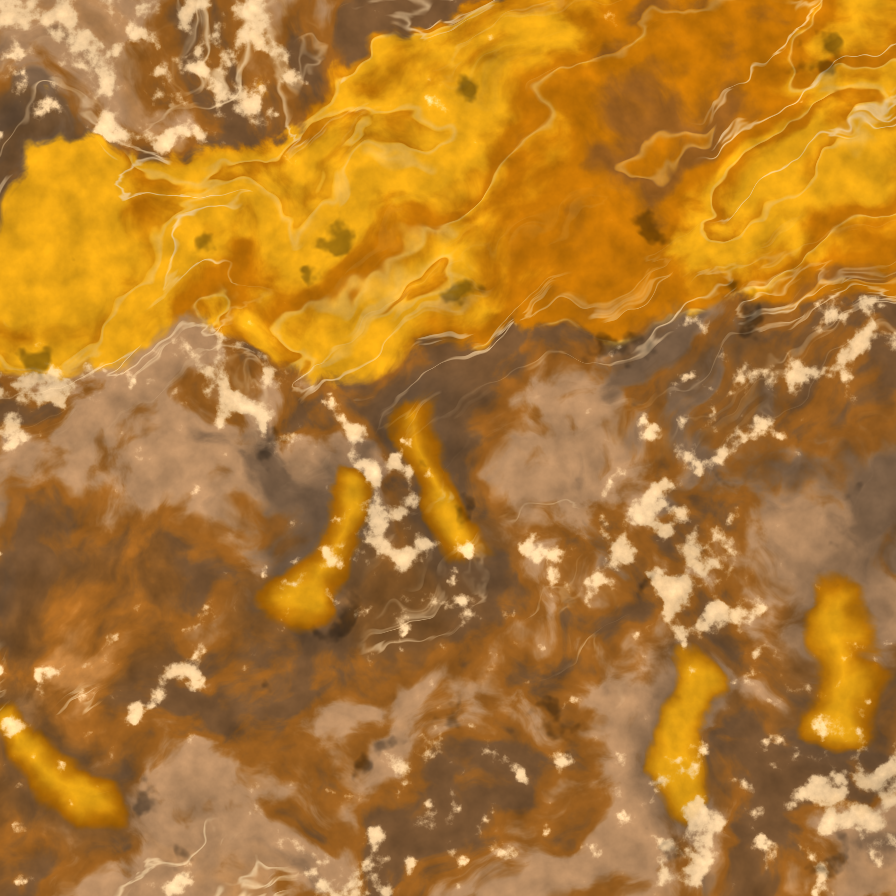
Give the GLSL for this texture, as a WebGL 2 fragment shader.

```glsl
#version 300 es
precision highp float;
// Rough amber-bearing stone: a glassy golden seam above cloudy brown rock.
// Warped gradient noise makes the clouds and crust, sawtooth folds make the
// curved fracture shells, and soft capsules make the small lower inclusions.

#define WARP 0.16         // bending of all large shapes
#define SEAM_HEIGHT 0.63  // lower limit of the golden seam
#define SLANT 0.48        // direction of the folds, in radians
#define SHELLS 4.5        // fracture shells per canvas
#define CLOUD_SCALE 4.5   // rock patches per canvas
#define CRUST_SCALE 30.0  // mineral grains per canvas
#define CRUST_LEVEL 0.25  // higher leaves less crust
#define GLINT 0.75        // strength of the glassy ridges
#define INCLUSIONS 5      // golden pieces in the lower rock

uniform vec2 u_resolution;
out vec4 fragColor;

const vec3 SMOKE = vec3(0.36, 0.28, 0.21);
const vec3 UMBER = vec3(0.47, 0.33, 0.20);
const vec3 BROWN = vec3(0.60, 0.37, 0.13);
const vec3 TAN   = vec3(0.71, 0.54, 0.38);
const vec3 AMBER = vec3(0.76, 0.45, 0.03);
const vec3 GOLD  = vec3(0.91, 0.64, 0.09);
const vec3 CREAM = vec3(0.89, 0.76, 0.58);

vec2 hash2(vec2 c) {
  vec3 a = fract(c.xyx * vec3(0.1031, 0.1030, 0.0973));
  a += dot(a, a.yzx + 33.33);
  return fract((a.xx + a.yz) * a.zy);
}

float corner(vec2 cell, vec2 offset, vec2 f) {
  return dot(hash2(cell + offset) * 2.0 - 1.0, f - offset);
}

// Gradient noise, centred on zero
float noise(vec2 p) {
  vec2 i = floor(p), f = fract(p);
  vec2 u = f * f * f * (f * (f * 6.0 - 15.0) + 10.0);
  float low = mix(corner(i, vec2(0, 0), f), corner(i, vec2(1, 0), f), u.x);
  float high = mix(corner(i, vec2(0, 1), f), corner(i, vec2(1, 1), f), u.x);
  return 1.6 * mix(low, high, u.y);
}

float fbm(vec2 p) {
  float sum = 0.0, amp = 0.55;
  for (int i = 0; i < 5; i++) {
    sum += amp * noise(p);
    p = mat2(0.8, 0.6, -0.6, 0.8) * p * 2.03 + 11.7;
    amp *= 0.5;
  }
  return sum;
}

float ridge(vec2 p, float width) {
  return 1.0 - smoothstep(0.0, width, abs(fbm(p)));
}

// Distance to the nearest scattered capsule
float inclusions(vec2 p) {
  float d = 1.0;
  for (int i = 0; i < INCLUSIONS; i++) {
    vec2 h = hash2(vec2(float(i) * 3.0 + 2.0, 7.0));
    vec2 r = p - vec2((float(i) + 0.2 + 0.6 * h.x) / float(INCLUSIONS), 0.08 + 0.42 * h.y);
    float angle = 2.6 - 1.5 * h.x;
    vec2 axis = vec2(cos(angle), sin(angle));
    float along = clamp(dot(r, axis), -0.07, 0.07);
    d = min(d, length(r - axis * along) - 0.026 - 0.18 * max(-along, 0.0));
  }
  return d;
}

void main() {
  vec2 p = gl_FragCoord.xy / min(u_resolution.x, u_resolution.y);
  vec2 warp = vec2(fbm(p * 3.0 + 3.1), fbm(p * 3.0 + 17.4));
  vec2 q = p + WARP * warp;
  vec2 dir = vec2(cos(SLANT), sin(SLANT));
  vec2 s = vec2(dot(q, dir), dot(q, vec2(-dir.y, dir.x)));
  float fine = fbm(p * 19.0 + warp * 2.0);
  float grain = fbm(p * CRUST_SCALE + 31.0);

  // Cloudy rock with smoky hollows
  float tone = 0.5 + 1.3 * fbm(s * vec2(0.8, 1.2) * CLOUD_SCALE + 5.0) + 0.65 * fine;
  vec3 color = mix(UMBER, BROWN, smoothstep(0.15, 0.45, tone));
  color = mix(color, TAN, smoothstep(0.48, 0.78, tone));
  float smoke = smoothstep(0.12, 0.3, fbm(q * 3.2 + 41.0) + 0.25 * fine);
  color = mix(color, SMOKE, 0.7 * smoke);
  float stain = smoothstep(0.02, 0.3, fbm(q * 2.6 + 63.0));
  color = mix(color, BROWN * (0.85 + 0.5 * tone), 0.6 * stain);

  // Sharp-edged shells inside the golden material
  float fold = fbm(s * vec2(2.2, 4.0) + 23.0);
  float phase = fract(s.y * SHELLS + 2.2 * fold);
  float shell = phase * (1.0 - smoothstep(0.94, 1.0, phase));
  float glow = 0.38 + 0.9 * fold + 0.4 * shell + 0.35 * fine;
  glow += 0.22 * (1.0 - smoothstep(0.3, 0.8, p.x));
  vec3 resin = mix(BROWN, AMBER, smoothstep(0.05, 0.4, glow));
  resin = mix(resin, GOLD, smoothstep(0.55, 0.9, glow));
  resin = mix(resin, CREAM, 0.35 * smoothstep(0.88, 0.94, phase) * shell);

  // The seam is cut off below by rock and at the upper left by crust
  float floorDist = q.y - SEAM_HEIGHT + 0.03 * fine;
  float roofDist = 0.77 + 0.5 * q.x - q.y + 0.05 * fine;
  float seamDist = min(floorDist, roofDist);
  float seam = smoothstep(-0.008, 0.012, seamDist);
  color = mix(color, resin, seam);

  // Inclusions with dark rims and bright hearts
  float d = inclusions(p + 0.10 * warp) + 0.02 * fine;
  vec3 heart = mix(AMBER * 0.82, GOLD, smoothstep(0.0, 0.03, -d + 0.02 * fold));
  color = mix(color, SMOKE, 0.45 * (1.0 - smoothstep(0.0, 0.05, d)));
  color = mix(color, heart, 1.0 - smoothstep(-0.006, 0.006, d));

  // Pale granular crust, thickest outside the seam
  float cluster = fbm(q * 4.0 + 77.0) + 0.3 * fine;
  float roof = 1.0 - smoothstep(-0.06, 0.02, roofDist);
  float crust = cluster + 0.85 * grain + 0.22 * roof - 0.3 * seam - CRUST_LEVEL;
  color = mix(color, CREAM * (1.0 + 0.25 * grain), 0.85 * smoothstep(-0.03, 0.2, crust));

  // Glassy ridges along contacts and in diagonal patches
  float contact = exp(-abs(seamDist) * 22.0);
  float patches = smoothstep(0.08, 0.28, fbm(q * 2.8 + 91.0));
  float glass = ridge(s * vec2(4.0, 13.0) + 53.0, 0.05) * max(contact, patches);
  color = mix(color, CREAM * 1.06, GLINT * glass);

  // Pits and surface relief
  float pit = smoothstep(0.32, 0.45, fbm(p * 9.0 + 120.0));
  color *= (1.0 - 0.35 * pit) * (1.0 + 0.22 * grain + 0.18 * fine);
  fragColor = vec4(clamp(color, 0.0, 1.0), 1.0);
}
```
